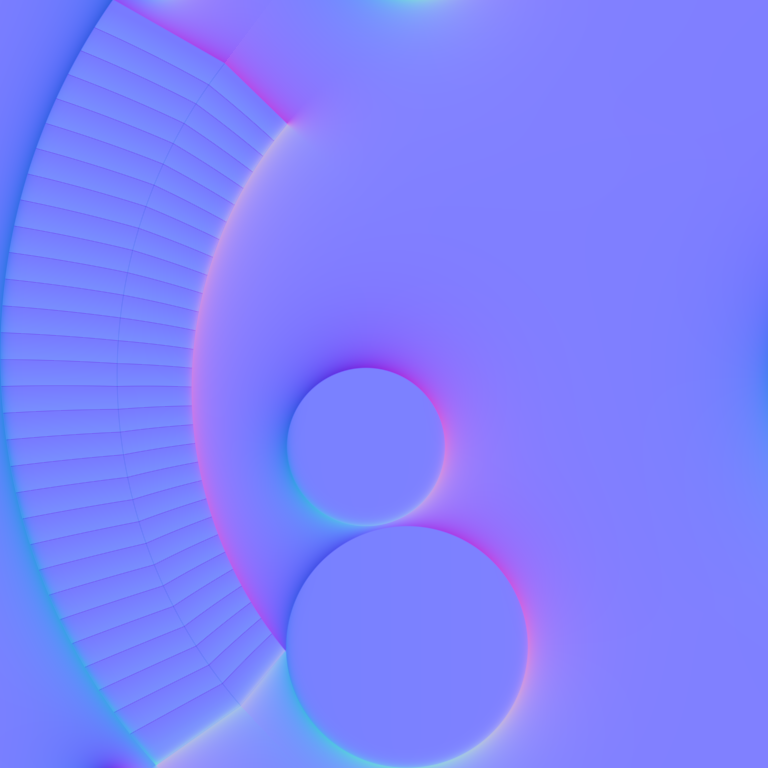
A three.js fragment shader for this texture map:

```glsl
varying vec2 vUv;

const float SLAT_COUNT = 30.0;
const float EDGE = 0.0013;

// Slope strength: a crisp rim plus a wide, soft skirt.
float falloff(float d) {
  return 0.35 * exp(-d / 0.013) + 0.31 * exp(-d / 0.058);
}

float coverage(float d) {
  return 1.0 - smoothstep(-EDGE, EDGE, d);
}

// Rim slope that spills inward on edges facing sideways or down.
vec2 rimSpill(vec2 normal, float depth) {
  float facing = 1.0 - smoothstep(-0.3, 0.75, normal.y);
  return normal * 0.42 * facing * exp(-abs(depth) / 0.0055);
}

// Slope that falls away from a raised disc.
vec2 discSlope(vec2 p, vec2 center, float radius) {
  vec2 q = p - center;
  float r = length(q);
  return q / max(r, 1e-4) * falloff(max(r - radius, 0.0));
}

// Covers the slopes below with the nearly flat top of a disc.
vec2 flattenDisc(vec2 slope, vec2 p, vec2 center, float radius) {
  vec2 q = p - center;
  float d = length(q) - radius;
  vec2 top = vec2(-0.035 + 0.2 * q.x, -0.01);
  top += rimSpill(q / max(length(q), 1e-4), d);
  return mix(slope, top, coverage(d));
}

// Outward normal in xy and signed distance in z, left of a to b.
vec3 halfPlane(vec2 p, vec2 a, vec2 b) {
  vec2 along = normalize(b - a);
  vec2 normal = vec2(-along.y, along.x);
  return vec3(normal, dot(p - a, normal));
}

vec3 farther(vec3 a, vec3 b) {
  return a.z > b.z ? a : b;
}

// Arcs hold center and radius.
float arcDistance(vec2 p, vec3 arc) {
  return length(p - arc.xy) - arc.z;
}

// Position along the band, blended between two arcs; span is start and sweep.
float alongBand(vec2 p, vec3 arcA, vec3 arcB, vec2 spanA, vec2 spanB) {
  float a = abs(arcDistance(p, arcA));
  float b = abs(arcDistance(p, arcB));
  float s = a / max(a + b, 1e-4);
  vec2 center = mix(arcA.xy, arcB.xy, s);
  vec2 span = mix(spanA, spanB, s);
  float angle = atan(p.y - center.y, center.x - p.x);
  return clamp((span.x - angle) / span.y, 0.003, 0.997);
}

// Slope across one slat, with its seam strength in z.
vec3 slatSurface(float t, float arcLength) {
  float f = fract(t * SLAT_COUNT);
  float seamDistance = min(f, 1.0 - f) * arcLength / SLAT_COUNT;
  float seam = 0.55 * (1.0 - smoothstep(0.0002, 0.0015, seamDistance));
  vec2 slope = vec2(-0.06, mix(0.05, -0.12, f));
  return vec3(mix(slope, vec2(-0.03, 0.18), seam), seam);
}

void main() {
  vec2 p = vUv;
  vec3 outer = vec3(0.806, 0.5375, 0.804);
  vec3 middle = vec3(0.810, 0.512, 0.6575);
  vec3 inner = vec3(0.787, 0.494, 0.539);
  vec2 outerSpan = vec2(0.602, 1.305);
  vec2 middleSpan = vec2(0.657, 1.36);
  vec2 innerSpan = vec2(0.689, 1.37);

  // Band boundary: two arcs and two bent caps
  vec2 topBend = vec2(0.2917, 0.9167);
  vec2 lowBend = vec2(0.3125, 0.082);
  vec2 topTip = vec2(0.3737, 0.8372);
  vec2 lowTip = vec2(0.371, 0.1536);
  vec3 topCap = farther(halfPlane(p, vec2(0.146, 1.0), topBend),
                        halfPlane(p, topBend, topTip));
  vec3 lowCap = farther(halfPlane(p, lowTip, lowBend),
                        halfPlane(p, lowBend, vec2(0.202, 0.004)));
  vec2 outerNormal = normalize(p - outer.xy + 1e-5);
  vec2 innerNormal = normalize(inner.xy - p + 1e-5);
  float outerDistance = arcDistance(p, outer);
  float innerDistance = -arcDistance(p, inner);

  // Skirt of the band
  vec2 offset = outerNormal * max(outerDistance, 0.0);
  offset += innerNormal * max(innerDistance, 0.0);
  offset += topCap.xy * max(topCap.z, 0.0) + lowCap.xy * max(lowCap.z, 0.0);
  float bandDistance = max(length(offset), innerDistance);
  vec2 slope = offset / max(bandDistance, 1e-5) * falloff(bandDistance);

  // Shapes beyond the canvas
  slope += discSlope(p, vec2(0.54, 1.092), 0.09);
  slope += discSlope(p, vec2(0.21, 1.045), 0.035);
  slope += discSlope(p, vec2(1.225, 0.508), 0.215);
  slope += discSlope(p, vec2(0.148, -0.035), 0.032);

  // Discs: skirts first, then their tops
  vec2 largeCenter = vec2(0.530, 0.1575);
  vec2 smallCenter = vec2(0.4765, 0.418);
  slope += discSlope(p, largeCenter, 0.1575);
  slope += discSlope(p, smallCenter, 0.103);
  slope = flattenDisc(slope, p, largeCenter, 0.1575);
  slope = flattenDisc(slope, p, smallCenter, 0.103);

  // Slatted band with a faint middle seam
  float middleDistance = arcDistance(p, middle);
  float t = middleDistance > 0.0
    ? alongBand(p, outer, middle, outerSpan, middleSpan)
    : alongBand(p, middle, inner, middleSpan, innerSpan);
  vec3 slat = slatSurface(t, 1.36 * length(p - middle.xy));
  float middleSeam = 1.0 - smoothstep(0.0003, 0.0015, abs(middleDistance));
  slat.xy += vec2(-0.06, 0.02) * middleSeam;
  slat.xy += rimSpill(outerNormal, outerDistance);
  slat.xy += rimSpill(innerNormal, innerDistance);
  slat.xy += rimSpill(lowCap.xy, lowCap.z);
  float band = 1.0 - smoothstep(0.0, 2.0 * EDGE, bandDistance);
  slope = mix(slope, slat.xy, band);

  // Encode the normal with green pointing down
  vec3 normal = vec3(slope.x, -slope.y, sqrt(max(1.0 - dot(slope, slope), 0.1)));
  vec3 color = 0.5 + 0.5 * normal;
  color -= band * (0.045 * slat.z + 0.015 * middleSeam);
  gl_FragColor = vec4(color, 1.0);
}
```
